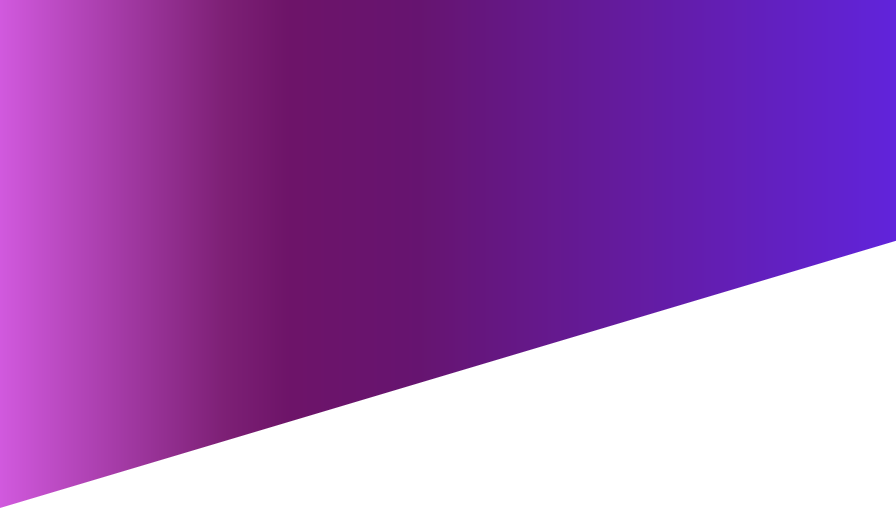
This background is drawn by a Shadertoy shader. Its source:

```glsl
// Horizontal orchid-to-indigo gradient cut by a white slanted lower edge.
#define EDGE_LEFT 0.0
#define EDGE_RIGHT 0.526
#define ORCHID vec3(0.82, 0.35, 0.87)
#define MULBERRY vec3(0.49, 0.125, 0.46)
#define PLUM vec3(0.43, 0.08, 0.41)
#define GRAPE vec3(0.40, 0.08, 0.44)
#define INDIGO vec3(0.38, 0.14, 0.86)
#define PAPER vec3(1.0)

// Linear progress between two gradient stops.
float ramp(float start, float end, float x) {
    return clamp((x - start) / (end - start), 0.0, 1.0);
}

vec3 bandGradient(float x) {
    vec3 color = mix(ORCHID, MULBERRY, ramp(0.0, 0.25, x));
    color = mix(color, PLUM, ramp(0.25, 0.32, x));
    color = mix(color, GRAPE, ramp(0.32, 0.47, x));
    return mix(color, INDIGO, ramp(0.47, 1.0, x));
}

void mainImage(out vec4 fragColor, in vec2 fragCoord) {
    vec2 uv = fragCoord / iResolution.xy;

    // Signed distance to the slanted edge, in canvas heights.
    float aspect = iResolution.x / iResolution.y;
    float slope = (EDGE_RIGHT - EDGE_LEFT) / aspect;
    float height = uv.y - mix(EDGE_LEFT, EDGE_RIGHT, uv.x);
    float edgeDistance = height / sqrt(1.0 + slope * slope);

    // Blend the band over the white ground across one pixel.
    float coverage = clamp(edgeDistance * iResolution.y + 0.5, 0.0, 1.0);
    fragColor = vec4(mix(PAPER, bandGradient(uv.x), coverage), 1.0);
}
```
